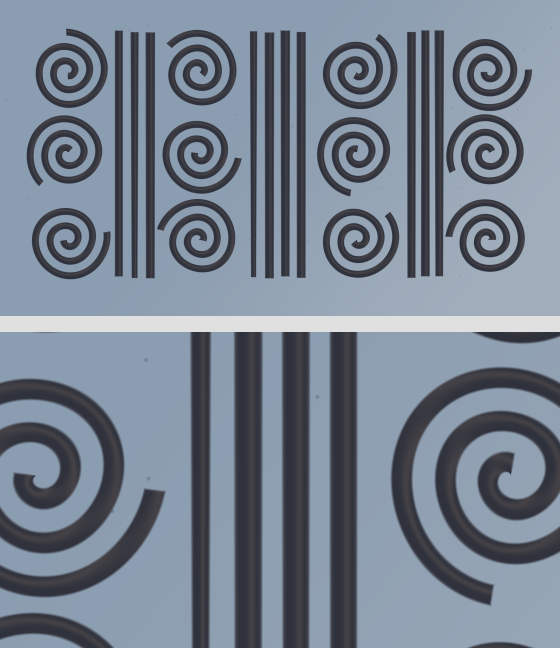
Top: the whole. Bottom: its middle third, enlarged.
Reproduce this pattern procedurally as a Shadertoy shader.

```glsl
// Wrought-iron screen against a hazy sky: four columns of three rotated
// Archimedean scrolls, separated by groups of 3, 4 and 3 upright rods.
// Scrolls use polar distances, rods use tapered boxes; both share tube shading.

const float TAU = 6.2831853;
const float UNITS = 432.0;              // layout units in one canvas height
const float SOFTNESS = 0.8;             // edge blur, layout units

const float SCROLL_RADIUS = 54.5;       // radius at the outer tip
const float SCROLL_PITCH = 20.0;        // radius lost per turn
const float SCROLL_TURNS = 2.5;
const float SCROLL_HALF = 4.7;          // half width of the scroll tube
const float SCROLL_WOBBLE = 0.6;
const float COLUMN_X[4] = float[](92.5, 272.0, 488.0, 667.5);
const float ROW_Y[3] = float[](334.0, 222.5, 104.5);
// Outer tip direction in degrees, column by column from the top.
const float TIP_ANGLE[12] = float[](92.0, 229.0, 11.0, 139.0, 353.0, 166.0,
                                    60.0, 261.0, 40.0, 3.0, 207.0, 176.0);

const float ROD_Y = 221.0;
const float ROD_HALF_LENGTH = 168.0;
const float ROD_JITTER = 3.0;           // spread of the end heights
// Rod groups: centre x, spacing, number of rods.
const vec3 ROD_GROUP[3] = vec3[](vec3(184.0, 21.5, 3.0),
                                 vec3(379.2, 21.7, 4.0),
                                 vec3(581.5, 19.0, 3.0));
// Rod widths at the top and at the bottom.
const vec2 ROD_WIDTH[10] = vec2[](
    vec2(11.0, 11.0), vec2(11.0, 8.0), vec2(13.0, 12.0),
    vec2(10.0, 7.0), vec2(13.0, 12.0), vec2(13.0, 11.5), vec2(12.5, 12.0),
    vec2(12.0, 11.0), vec2(11.0, 12.0), vec2(13.0, 10.5));

const vec3 SKY_BLUE = vec3(0.545, 0.615, 0.69);
const vec3 SKY_PALE = vec3(0.63, 0.68, 0.735);
const vec3 IRON_DARK = vec3(0.185, 0.195, 0.235);
const vec3 IRON_SHEEN = vec3(0.285, 0.27, 0.285);
const vec3 IRON_RIM = vec3(0.31, 0.32, 0.36);

float hash(vec2 p) {
    return fract(sin(dot(p, vec2(127.1, 311.7))) * 43758.5453);
}

// Tubes return x: signed distance, y: position across the lit side, -1 to 1.
vec2 nearer(vec2 a, vec2 b) { return a.x < b.x ? a : b; }

vec2 scroll(vec2 p, float tip, float seed) {
    float r = length(p);
    float angle = atan(p.y, p.x + 1e-5);
    float side = dot(p / max(r, 0.01), normalize(vec2(0.6, 0.8)));
    float wobble = SCROLL_WOBBLE * sin(3.0 * angle + TAU * seed);
    float back = fract((tip - angle) / TAU);
    vec2 tube = vec2(1e4, 0.0);
    for (int k = -1; k < 4; k++) {
        float turn = back + float(k);
        float arm = SCROLL_RADIUS - SCROLL_PITCH * turn;
        float slope = SCROLL_PITCH / (TAU * max(arm, 4.0));
        float across = (r - arm - wobble * smoothstep(8.0, 30.0, r))
                     / sqrt(1.0 + slope * slope);
        float past = max(-turn, turn - SCROLL_TURNS) * TAU * max(r, 4.0);
        float d = max(abs(across) - SCROLL_HALF, past);
        tube = nearer(tube, vec2(d, across / SCROLL_HALF * side));
    }
    return tube;
}

vec2 rod(vec2 p, vec2 width) {
    float height = clamp(0.5 + 0.5 * p.y / ROD_HALF_LENGTH, 0.0, 1.0);
    float halfWidth = 0.5 * mix(width.y, width.x, height);
    float d = max(abs(p.x) - halfWidth, abs(p.y) - ROD_HALF_LENGTH);
    return vec2(d, p.x / halfWidth);
}

vec3 sky(vec2 p, vec2 uv) {
    float haze = smoothstep(0.55, 1.35, uv.x + 0.45 * (1.0 - uv.y));
    vec3 colour = mix(SKY_BLUE, SKY_PALE, haze);
    // Sparse dust specks
    vec2 cell = floor(p / 24.0);
    vec2 offset = vec2(hash(cell + 3.1), hash(cell + 7.7)) * 16.0 + 4.0;
    float speck = 1.0 - smoothstep(0.3, 1.4, length(p - cell * 24.0 - offset));
    return colour - 0.1 * speck * step(0.95, hash(cell));
}

vec3 iron(float s) {
    float sheen = exp(-pow((s - 0.25) / 0.28, 2.0));
    vec3 colour = mix(IRON_DARK, IRON_SHEEN, 0.8 * sheen);
    return mix(colour, IRON_RIM, 0.6 * smoothstep(0.65, 1.0, abs(s)));
}

void mainImage(out vec4 fragColor, in vec2 fragCoord) {
    vec2 p = fragCoord / iResolution.y * UNITS;
    vec2 tube = vec2(1e4, 0.0);

    // Scrolls
    for (int i = 0; i < 12; i++) {
        vec2 centre = vec2(COLUMN_X[i / 3], ROW_Y[i % 3]);
        tube = nearer(tube, scroll(p - centre, radians(TIP_ANGLE[i]),
                                   hash(vec2(float(i), 2.0))));
    }

    // Rods
    int index = 0;
    for (int g = 0; g < 3; g++) {
        vec3 group = ROD_GROUP[g];
        for (int j = 0; j < int(group.z); j++) {
            float x = group.x + (float(j) - 0.5 * (group.z - 1.0)) * group.y;
            float y = ROD_Y + ROD_JITTER * (hash(vec2(float(index), 5.0)) - 0.5);
            tube = nearer(tube, rod(p - vec2(x, y), ROD_WIDTH[index]));
            index++;
        }
    }

    float edge = max(SOFTNESS, 0.7 * UNITS / iResolution.y);
    float cover = 1.0 - smoothstep(-edge, edge, tube.x);
    vec3 colour = mix(sky(p, fragCoord / iResolution.xy), iron(tube.y), cover);
    fragColor = vec4(colour, 1.0);
}
```
